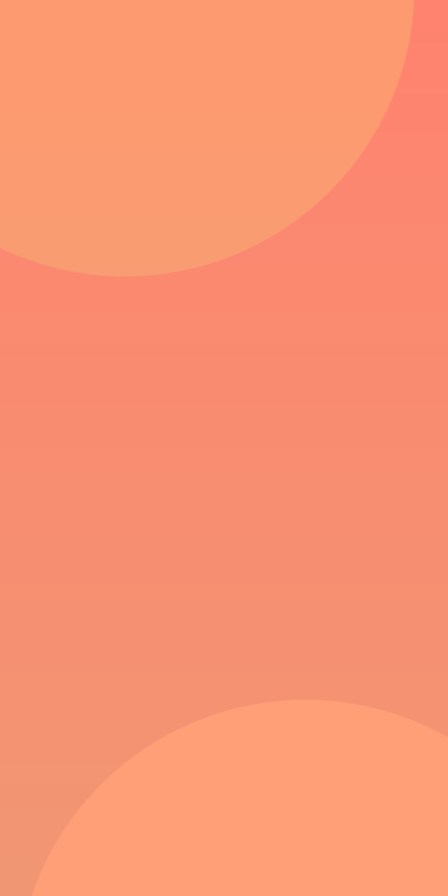
Give the GLSL for this background, as a WebGL 2 fragment shader.

```glsl
#version 300 es
precision highp float;

uniform vec2 u_resolution;
out vec4 fragColor;

// Antialiased coverage of a disc, in units of the canvas width
float disc(vec2 p, vec2 center, float radius) {
    float pixel = 1.0 / u_resolution.x;
    return 1.0 - smoothstep(-pixel, pixel, length(p - center) - radius);
}

void main() {
    vec2 uv = gl_FragCoord.xy / u_resolution;
    vec2 p = vec2(uv.x, uv.y * 2.0);

    // Vertical coral gradient
    vec3 color = mix(vec3(0.944, 0.590, 0.450), vec3(1.0, 0.512, 0.435), uv.y);

    // Upper disc, slightly tinted by the gradient
    vec3 amber = mix(vec3(0.976, 0.612, 0.450), vec3(0.996, 0.602, 0.434),
                     smoothstep(0.65, 1.0, uv.y));
    color = mix(color, amber, disc(p, vec2(0.279, 2.029), 0.646));

    // Lower disc
    vec3 peach = vec3(1.0, 0.622, 0.470);
    color = mix(color, peach, disc(p, vec2(0.682, -0.208), 0.646));

    fragColor = vec4(color, 1.0);
}
```
